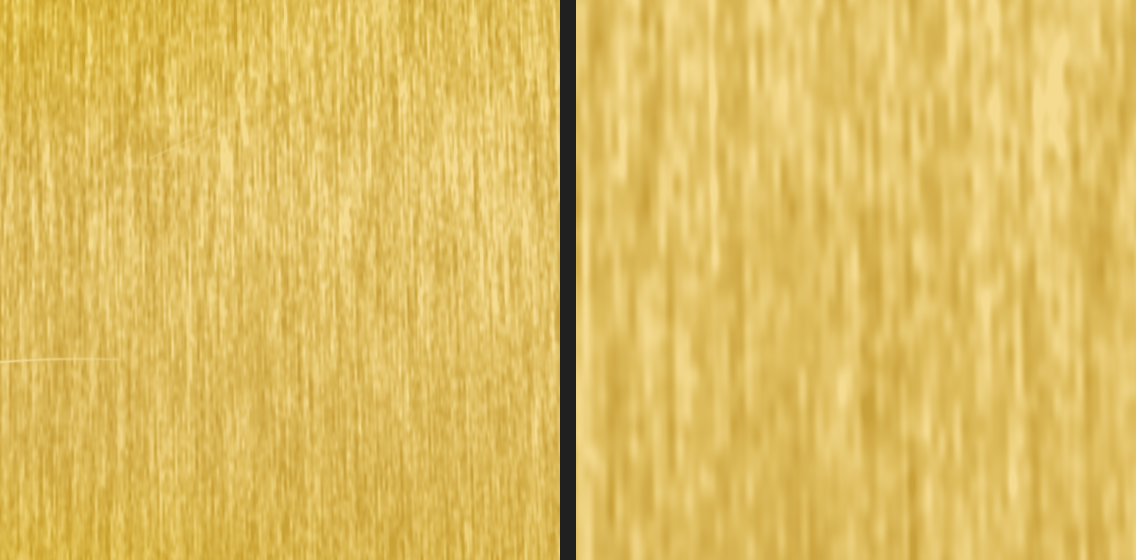
Left, the full canvas; right, a detail of the centre.
Write a three.js fragment shader that draws this texture.

```glsl
// Brushed gold sheet: fine vertical grain under a soft, broad sheen.
// Columns of smooth noise, each shifted at random, are summed at several scales;
// thin glints and a few faint cross scratches lie on top.
varying vec2 vUv;

const vec3 DARK_GOLD = vec3(0.808, 0.656, 0.240);
const vec3 MID_GOLD = vec3(0.872, 0.742, 0.348);
const vec3 PALE_GOLD = vec3(0.938, 0.832, 0.500);
const vec3 SCRATCH_COLOR = vec3(0.96, 0.87, 0.62);
const int GLINT_COUNT = 44;

float hash(vec2 p) {
  return fract(sin(dot(p, vec2(127.1, 311.7))) * 43758.5453);
}

// Smooth noise along one column, from 0 to 1
float columnNoise(float column, float y, float seed) {
  float shifted = y + 37.0 * hash(vec2(column, seed));
  float cell = floor(shifted);
  float f = fract(shifted);
  float blend = f * f * (3.0 - 2.0 * f);
  return mix(hash(vec2(column, cell + seed)), hash(vec2(column, cell + 1.0 + seed)), blend);
}

// Noise whose neighbouring columns do not share rows, centred on zero
float grain(vec2 p, vec2 frequency, float seed) {
  vec2 q = p * frequency;
  float column = floor(q.x);
  float blend = smoothstep(0.0, 1.0, fract(q.x));
  float left = columnNoise(column, q.y, seed);
  float right = columnNoise(column + 1.0, q.y, seed);
  return mix(left, right, blend) - 0.5;
}

// Soft round patch of light
float glow(vec2 p, vec2 center, vec2 radius) {
  vec2 d = (p - center) / radius;
  return exp(-dot(d, d));
}

// Soft line between two points, fading towards its second end
float scratch(vec2 p, vec2 a, vec2 b, float width) {
  vec2 axis = b - a;
  float along = clamp(dot(p - a, axis) / dot(axis, axis), 0.0, 1.0);
  float d = length(p - a - axis * along) / width;
  return exp(-d * d) * (1.0 - 0.6 * along);
}

// Scattered thin bright streaks, mostly in the upper part
float glints(vec2 p) {
  float sum = 0.0;
  for (int i = 0; i < GLINT_COUNT; i++) {
    float id = float(i);
    vec2 center = vec2(hash(vec2(id, 1.3)), 1.0 - 0.9 * pow(hash(vec2(id, 4.7)), 1.5));
    float halfLength = mix(0.03, 0.11, hash(vec2(id, 8.1)));
    float strength = mix(0.3, 0.8, hash(vec2(id, 2.9)));
    sum += strength * glow(p, center, vec2(0.0024, halfLength));
  }
  return sum;
}

// Broad light and shade across the sheet
float sheen(vec2 p) {
  float light = 0.25 * glow(p, vec2(0.83, 0.70), vec2(0.42, 0.32));
  light += 0.08 * glow(p, vec2(0.35, 0.66), vec2(0.32, 0.22));
  light -= 0.17 * glow(p, vec2(0.0, 1.0), vec2(0.30, 0.32));
  light -= 0.11 * (1.0 - smoothstep(0.0, 0.50, p.y));
  return light;
}

// Grain of the metal, from faint bands to fine threads and flecks
float brushedGrain(vec2 p) {
  float sum = 0.14 * grain(p, vec2(28.0, 3.5), 3.0);
  sum += 0.26 * grain(p, vec2(80.0, 5.0), 11.0);
  sum += 0.62 * grain(p, vec2(150.0, 8.0), 23.0);
  sum += 0.56 * grain(p, vec2(215.0, 14.0), 31.0);
  sum += 0.66 * grain(p, vec2(215.0, 55.0), 41.0);
  sum += 0.28 * grain(p, vec2(110.0, 90.0), 59.0);
  return sum;
}

vec3 goldRamp(float tone) {
  vec3 lower = mix(DARK_GOLD, MID_GOLD, clamp(tone * 2.0, -0.25, 1.0));
  return mix(lower, PALE_GOLD, clamp(tone * 2.0 - 1.0, 0.0, 1.3));
}

void main() {
  // The grain leans slightly more towards the right side
  vec2 brushed = vUv + vec2(0.03 * vUv.x * vUv.y, 0.0);
  float contrast = mix(0.85, 1.08, smoothstep(0.2, 0.9, vUv.y));

  float tone = 0.47 + sheen(vUv) + contrast * brushedGrain(brushed);
  tone += 0.6 * glints(brushed);
  vec3 color = goldRamp(tone);

  // Richer yellow near the top and bottom, paler in the middle
  float edge = smoothstep(0.18, 0.55, abs(vUv.y - 0.45));
  float leftSide = 1.0 - smoothstep(0.0, 0.7, vUv.x);
  color.b += 0.02 - edge * mix(0.03, 0.08, leftSide);

  // Cross scratches
  float bow = 0.003 * sin(vUv.x * 15.0);
  vec2 bent = vUv - vec2(0.0, bow);
  float marks = 0.85 * scratch(bent, vec2(-0.02, 0.353), vec2(0.21, 0.358), 0.0024);
  marks += 0.35 * scratch(vUv, vec2(0.27, 0.718), vec2(0.43, 0.792), 0.003);
  marks += 0.25 * scratch(vUv, vec2(0.23, 0.705), vec2(0.33, 0.696), 0.004);
  color = mix(color, SCRATCH_COLOR, clamp(marks, 0.0, 1.0));

  gl_FragColor = vec4(color, 1.0);
}
```
